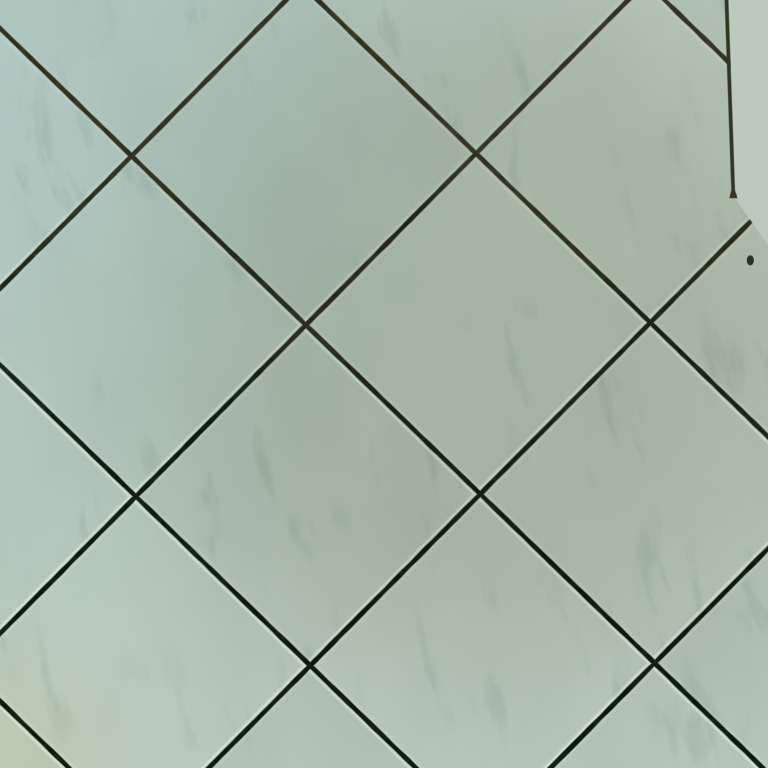
A WebGL 1 fragment shader for this texture:

```glsl
precision highp float;
// Pale grey-green marble floor tiles laid on the diagonal with dark grout.
// A skewed lattice gives tile ids and grout distances; value noise adds veins
// and wear, and a pale post with a dark edge stands in the upper right corner.

uniform vec2 u_resolution;

#define LATTICE_ORIGIN vec2(0.3984, 0.5768)
#define STEP_DOWN vec2(0.2270, -0.2201)
#define STEP_UP vec2(0.2214, 0.2233)
#define GROUT_HALF_WIDTH 0.0030
#define HALO_STRENGTH 0.11
#define VEIN_STRENGTH 0.045
#define TILE_VARIATION 0.012
#define TILE_SHADE vec3(0.645, 0.698, 0.632)
#define TILE_LIGHT vec3(0.712, 0.775, 0.728)
#define GROUT_DARK vec3(0.060, 0.105, 0.055)
#define GROUT_BROWN vec3(0.200, 0.205, 0.140)
#define POST_COLOR vec3(0.735, 0.790, 0.750)

float hash(vec2 p) {
  vec3 q = fract(vec3(p.xyx) * 0.1031);
  q += dot(q, q.yzx + 33.33);
  return fract((q.x + q.y) * q.z);
}

float noise(vec2 p) {
  vec2 i = floor(p), f = fract(p);
  f = f * f * (3.0 - 2.0 * f);
  return mix(mix(hash(i), hash(i + vec2(1.0, 0.0)), f.x),
             mix(hash(i + vec2(0.0, 1.0)), hash(i + 1.0), f.x), f.y);
}

float fbm(vec2 p) {
  float sum = 0.0, amplitude = 0.5;
  for (int i = 0; i < 4; i++) {
    sum += amplitude * noise(p);
    p = p * 2.03 + 17.3;
    amplitude *= 0.5;
  }
  return sum;
}

float cross2(vec2 a, vec2 b) { return a.x * b.y - a.y * b.x; }

// Coverage of a shape from its signed distance, negative inside.
float cover(float d, float aa) { return 1.0 - smoothstep(-aa, aa, d); }

// Soft light band on one side of a joint.
float halo(float d, float center) {
  float x = (d - center) / 0.0017;
  return exp(-x * x);
}

// Broad daylight falloff, cooler at upper left and warmer at lower left.
vec3 floorLight(vec2 uv) {
  float light = smoothstep(0.22, 0.68, length(uv - vec2(0.64, 0.58)));
  vec3 color = mix(TILE_SHADE, TILE_LIGHT, light);
  color += vec3(-0.025, 0.0, 0.022) * smoothstep(0.9, 0.0, length(uv - vec2(0.0, 0.9)));
  return color + vec3(0.025, 0.012, -0.030) * smoothstep(0.25, 0.0, length(uv));
}

// Faint, mostly upright veins, shifted for every tile.
float veins(vec2 uv, vec2 id) {
  vec2 p = uv + 7.0 * vec2(hash(id + 31.0), hash(id + 57.0));
  p.x += 0.18 * p.y + 0.03 * noise(p * 9.0);
  float streak = smoothstep(0.54, 0.80, fbm(p * vec2(40.0, 11.0)));
  return streak * smoothstep(0.30, 0.65, noise(p * 8.0 + 5.0));
}

void main() {
  vec2 uv = gl_FragCoord.xy / u_resolution.y;
  float aa = max(0.9 / u_resolution.y, 0.0010);

  // Lattice coordinates, tile id and signed distances to both joints.
  vec2 rel = uv - LATTICE_ORIGIN;
  float area = cross2(STEP_DOWN, STEP_UP);
  vec2 grid = vec2(cross2(rel, STEP_UP), cross2(STEP_DOWN, rel)) / area;
  vec2 id = floor(grid), line = floor(grid + 0.5);
  vec2 joint = (grid - line) * area / vec2(length(STEP_UP), length(STEP_DOWN));

  // Marble surface.
  vec3 color = floorLight(uv);
  color += TILE_VARIATION * (2.0 * hash(id + 11.0) - 1.0);
  color += 0.030 * (fbm(uv * vec2(13.0, 8.0) + id * 3.7) - 0.47);
  color -= VEIN_STRENGTH * veins(uv, id) * vec3(1.0, 0.85, 0.9);

  // Light tile rims, strongest low on the floor.
  float rim = max(halo(joint.x, -0.0056), halo(joint.y, -0.0056));
  rim += 0.3 * max(halo(joint.x, 0.0056), halo(joint.y, 0.0056));
  color += HALO_STRENGTH * rim * mix(1.0, 0.3, smoothstep(0.45, 0.85, uv.y));

  // Grout with a slightly uneven width, browner toward the top.
  vec2 wear = vec2(noise(uv * 60.0 + line.x * 9.0), noise(uv * 60.0 + line.y * 9.0 + 40.0));
  vec2 gap = abs(joint) - GROUT_HALF_WIDTH * (0.87 + 0.26 * wear);
  float aged = smoothstep(0.30, 0.85, uv.y + 0.25 * (noise(uv * 7.0) - 0.5));
  vec3 grout = mix(GROUT_DARK, GROUT_BROWN, aged) + 0.05 * (noise(uv * 130.0) - 0.5);
  color = mix(color, grout, cover(min(gap.x, gap.y), aa));

  // Small dark spot beside the post.
  float spot = length((uv - vec2(0.977, 0.661)) * vec2(1.25, 0.9)) - 0.0058;
  color = mix(color, GROUT_DARK, 0.85 * cover(spot, aa));

  // Post: an upright side and a slanted foot, with a dark gap along the side.
  vec2 corner = uv - vec2(0.957, 0.742);
  float side = corner.x + 0.035 * corner.y;
  float foot = dot(corner, vec2(0.817, 0.576));
  color = mix(color, POST_COLOR, cover(-min(side, foot), aa));
  float edgeWidth = 0.0024 + 0.0025 * smoothstep(0.012, 0.0, corner.y);
  float edge = max(abs(side + 0.002) - edgeWidth, -corner.y);
  color = mix(color, GROUT_BROWN, cover(edge, aa));

  gl_FragColor = vec4(color, 1.0);
}
```
